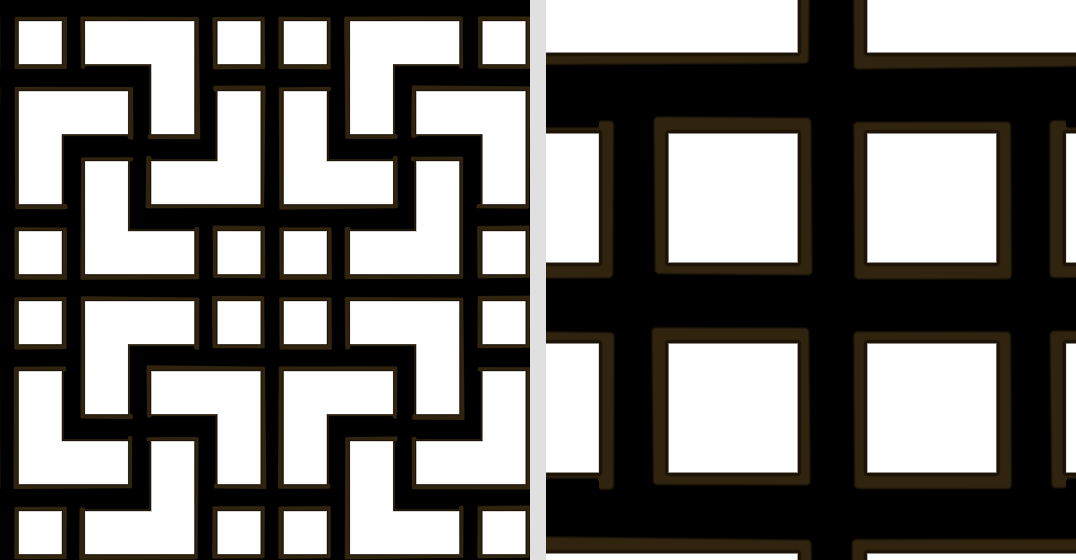
Left, the full canvas; right, a detail of the centre.
Reproduce this pattern procedurally as a WebGL 2 fragment shader.

```glsl
#version 300 es
precision highp float;

uniform vec2 u_resolution;
out vec4 fragColor;

// Lengths are fractions of the canvas height
#define CENTRE vec2(0.5135, 0.4863)
#define BLOCKS 2.0
#define HALF_WIDTH 0.0384
#define HALO 0.0083
#define NOTCH_HALO 0.0034
#define DARK_LINE 0.0021
#define ROUNDING 0.0025
#define SOFTNESS 0.0011
#define SHIFT 0.0030
#define SKEW 0.026

const vec3 GROUND = vec3(0.0);
const vec3 BROWN = vec3(0.19, 0.14, 0.06);
const vec3 DARK_BROWN = vec3(0.11, 0.07, 0.02);
const vec3 TILE = vec3(1.0);

vec4 hash4(float seed) {
  return fract(sin(seed * vec4(12.99, 78.23, 39.35, 26.65) + 1.7) * 4375.85);
}

float box(vec2 p, vec2 halfSize) {
  vec2 d = abs(p) - halfSize;
  return length(max(d, 0.0)) + min(max(d.x, d.y), 0.0);
}

// Two arms, each spanning two cells and meeting in a corner cell
float elbow(vec2 p, vec2 cell, float halfWidth) {
  float bar = box(p + vec2(0.0, 0.5) * cell, vec2(0.5, 0.0) * cell + halfWidth);
  float leg = box(p - vec2(0.5, 0.0) * cell, vec2(0.0, 0.5) * cell + halfWidth);
  return min(bar, leg);
}

// Slight misplacement and slant of each halo
vec2 wobble(vec2 p, float seed) {
  vec4 h = hash4(seed) - 0.5;
  return p + h.xy * SHIFT + h.zw * SKEW * p.yx;
}

float cover(float d, float soft) {
  return 1.0 - smoothstep(-soft, soft, d);
}

void main() {
  float pixel = 1.0 / u_resolution.y;
  vec2 uv = gl_FragCoord.xy / u_resolution;

  // Mirrored blocks of four by four cells
  vec2 grid = (uv - CENTRE) * BLOCKS;
  vec2 id = mod(floor(grid), BLOCKS);
  vec2 q = (fract(grid) * 4.0 - 2.0) * (mod(id, 2.0) * 2.0 - 1.0);
  vec2 cell = vec2(u_resolution.x / u_resolution.y, 1.0) / (4.0 * BLOCKS);

  // Pinwheel: a square and an elbow in each quarter turn
  float tile = 1.0;
  float halo = 1.0;
  float grown = HALF_WIDTH + HALO - ROUNDING;
  for (int i = 0; i < 4; i++) {
    float seed = dot(id, vec2(16.0, 8.0)) + float(i);

    vec2 p = (q + 1.5) * cell;
    tile = min(tile, box(p, vec2(HALF_WIDTH)));
    halo = min(halo, box(wobble(p, seed), vec2(grown)) - ROUNDING);

    p = (q + vec2(0.0, 1.0)) * cell;
    float shape = elbow(p, cell, HALF_WIDTH);
    float bounds = box(p, 0.5 * cell + HALF_WIDTH);
    float outer = elbow(wobble(p, seed + 4.0), cell, grown) - ROUNDING;
    tile = min(tile, shape);
    // The halo is thinner inside the notch
    halo = min(halo, mix(shape - NOTCH_HALO, outer, smoothstep(-pixel, pixel, bounds)));

    q = vec2(-q.y, q.x);
    cell = cell.yx;
  }

  // Ground, brown halo, dark inner line, white tile
  float soft = max(SOFTNESS, 0.7 * pixel);
  vec3 color = mix(GROUND, BROWN, cover(halo, soft));
  color = mix(color, DARK_BROWN, cover(tile - DARK_LINE, 0.6 * soft));
  color = mix(color, TILE, cover(tile, 0.7 * pixel));
  fragColor = vec4(color, 1.0);
}
```
